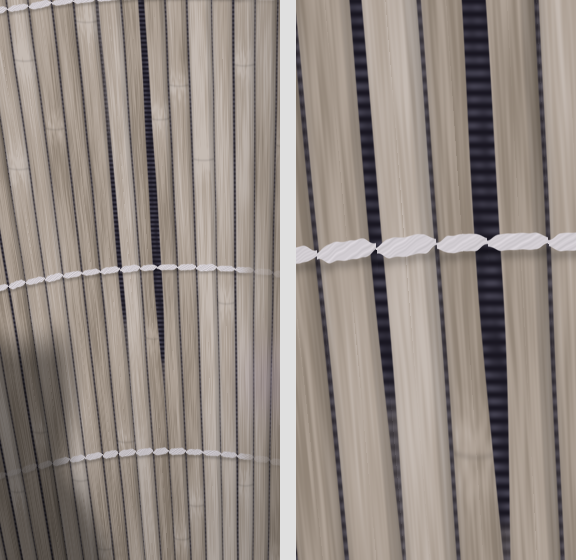
Left, the full canvas; right, a detail of the centre.
Give the GLSL for this texture, as a WebGL 1 fragment shader.

```glsl
precision highp float;
// Worn bamboo slat blind: fanned slats, dark mesh in the gaps, arched white stitching.

uniform vec2 u_resolution;

const float PITCH = 0.081;       // slat width at the top edge
const float MAIN_EDGE = 0.508;   // top position of the widest gap
const float PIVOT = 0.885;       // the slats lean towards this vertical
const vec3 WOOD_DARK = vec3(0.56, 0.51, 0.46);
const vec3 WOOD_MID = vec3(0.68, 0.63, 0.585);
const vec3 WOOD_LIGHT = vec3(0.77, 0.73, 0.70);
const vec3 MESH_DARK = vec3(0.10, 0.09, 0.13);
const vec3 MESH_RIB = vec3(0.30, 0.29, 0.35);
const vec3 THREAD = vec3(0.88, 0.86, 0.88);

float hash(float n) {
  return fract(sin(n * 127.1 + 11.7) * 4375.85);
}

vec2 gradient(vec2 cell) {
  float angle = 6.2832 * hash(dot(cell, vec2(1.0, 57.3)));
  return vec2(cos(angle), sin(angle));
}

// Gradient noise, roughly -0.7 to 0.7
float noise(vec2 p) {
  vec2 i = floor(p), f = fract(p);
  vec2 w = f * f * f * (f * (f * 6.0 - 15.0) + 10.0);
  vec2 e = vec2(1.0, 0.0);
  float low = mix(dot(gradient(i), f), dot(gradient(i + e), f - e), w.x);
  float high = mix(dot(gradient(i + e.yx), f - e.yx), dot(gradient(i + 1.0), f - 1.0), w.x);
  return mix(low, high, w.y);
}

float bell(float x, float width) {
  return exp(-x * x / (width * width));
}

// Half width of the gap at an edge, in slat widths
float gapWidth(float edge, float t) {
  float seam = mix(0.022, 0.06, hash(edge + 3.0));
  float opening = 0.0;
  if (abs(edge) < 0.5) opening = 1.0;
  if (abs(edge + 2.0) < 0.5) opening = 0.5;
  float taper = mix(0.13, 0.22, smoothstep(0.0, 0.5, t)) * (1.0 - smoothstep(0.5, 0.76, t));
  return max(seam, opening * taper);
}

// Face of one slat; s runs 0 to 1 across it
vec3 slatColor(float id, float s, float t) {
  float seed = hash(id + 41.0);
  float grain = noise(vec2(s * 7.0 + id * 19.0, t * 5.0)) * 0.5
              + noise(vec2(s * 15.0 + id * 31.0, t * 14.0)) * 0.55;
  float blotch = noise(vec2(id * 7.3 + s, t * 4.0 + seed * 9.0));
  float tone = 0.5 + (seed - 0.5) * 0.5 + grain * 0.55 + blotch * 0.4;

  // Pale fibrous joint with a thin dark ridge
  float rise = (fract(t / 0.75 + hash(id + 8.0)) - 0.5) * 0.75;
  float joint = step(0.4, hash(id + 23.0));
  float fibre = 0.7 + noise(vec2(s * 9.0 + id * 5.0, t * 60.0));
  tone += joint * bell(rise, 0.03) * fibre * 0.4;
  float ridge = joint * bell(rise - 0.012 * s * (1.0 - s), 0.0022);

  vec3 color = mix(WOOD_DARK, WOOD_MID, smoothstep(0.0, 0.5, tone));
  color = mix(color, WOOD_LIGHT, smoothstep(0.42, 0.95, tone));
  float bevel = smoothstep(0.70, 0.78, s) * mix(0.02, 0.15, hash(id + 65.0));
  float rounding = 0.14 * (bell(s, 0.12) + bell(s - 1.0, 0.12));
  return color * (1.0 - bevel - rounding - 0.08 * ridge);
}

vec3 meshColor(float d, float t) {
  float rib = 0.5 + 0.5 * sin(t * 128.0 * 6.2832);
  float wear = 0.6 + 0.6 * noise(vec2(d * 4.0, t * 25.0));
  return mix(MESH_DARK, MESH_RIB, rib * wear);
}

// Signed height above a stitch row that bows upwards
float rowOffset(float row, vec2 p) {
  float crest = -0.009 + 0.486 * row - 0.0785 * row * (row - 1.0);
  float away = p.x - (0.68 - 0.04 * row);
  return p.y - crest - (0.06 + 0.032 * row) * away * away;
}

float stitchThickness(float s, float seed) {
  float body = smoothstep(0.0, 0.22, s) * (1.0 - smoothstep(0.78, 1.0, s));
  return mix(0.0018, 0.0048 + 0.0014 * seed, body);
}

// Soft shadow over the lower left, with light fall-off below
float lighting(vec2 p) {
  float side = 0.25 + 0.14 * smoothstep(0.82, 1.0, p.y) + 0.02 * noise(p * 9.0);
  float shadow = (1.0 - smoothstep(side - 0.06, side + 0.06, p.x))
               * smoothstep(0.57, 0.66, p.y + 0.03 * p.x);
  float falloff = 0.13 * smoothstep(0.6, 1.0, p.y) + 0.10 * smoothstep(0.75, 1.0, p.x);
  return (1.0 - 0.40 * shadow) * (1.0 - falloff);
}

void main() {
  vec2 pixel = 1.0 / u_resolution;
  vec2 p = gl_FragCoord.xy * pixel;
  p.y = 1.0 - p.y;

  // Straighten the fan into evenly spaced slats
  float spread = 1.0 - 0.32 * p.y;
  float across = (PIVOT + (p.x - PIVOT) / spread - MAIN_EDGE) / PITCH;
  float edge = floor(across + 0.5);
  float d = across - edge - 0.12 * (hash(edge + 90.0) - 0.5)
          - 0.05 * noise(vec2(edge * 3.7, p.y * 5.0));
  float id = d < 0.0 ? edge - 1.0 : edge;
  float s = d < 0.0 ? 1.0 + d : d;

  // Slats over the backing mesh
  float soft = pixel.x / (spread * PITCH);
  float gap = 1.0 - smoothstep(-soft, soft, abs(d) - gapWidth(edge, p.y));
  float depth = mix(0.6, 1.0, hash(edge + 3.0));
  depth = max(depth, smoothstep(0.06, 0.1, gapWidth(edge, p.y)));
  vec3 color = mix(slatColor(id, s, p.y), meshColor(d, p.y), gap * depth);

  // Thread rows, one stitch per slat
  for (int i = 0; i < 3; i++) {
    float row = float(i);
    float seed = hash(id + row * 37.0);
    float h = rowOffset(row, p) + (s - 0.5) * 0.003 * (seed + 0.3)
            + 0.0015 * noise(vec2(across * 5.0, row * 8.0));
    float thick = stitchThickness(s, seed);
    float fade = 1.0 - 0.75 * smoothstep(0.84, 0.92, p.x);
    if (i == 2) fade *= mix(0.3, 1.0, smoothstep(0.1, 0.32, p.x));
    float cover = 1.0 - smoothstep(-pixel.y, pixel.y, abs(h) - thick);
    float twist = 0.93 + 0.12 * noise(vec2(across * 9.0 + h * 500.0, row));
    color *= 1.0 - 0.18 * fade * bell(h - 0.007, 0.004);
    color = mix(color, THREAD * twist, cover * fade);
  }

  // Faint violet reflection on the right
  float glow = bell(length((p - vec2(0.96, 0.68)) * vec2(1.0, 1.3)), 0.09);
  color = mix(color, vec3(0.70, 0.64, 0.74), 0.3 * glow);
  gl_FragColor = vec4(color * lighting(p), 1.0);
}
```
